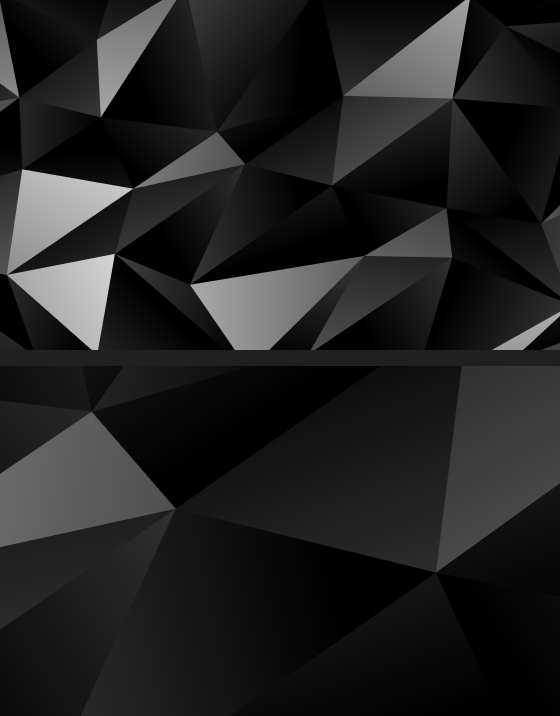
Top: the whole. Bottom: its middle third, enlarged.
Write a WebGL 1 fragment shader that draws this background.

```glsl
precision highp float;
// Dark low-poly background: an upright grid of jittered vertices whose quads
// are split, mostly along the rising diagonal, into two triangles. Each has
// a grey tone and a soft linear gradient, blended by its edge coverage.

uniform vec2 u_resolution;

const float CELL_HEIGHT = 0.26;           // grid step, in canvas heights
const vec2 CELL_SHAPE = vec2(1.18, 1.0);  // cell size, in cell heights
const float JITTER = 0.74;                // below 1.0 keeps every quad simple
const float RISING_SHARE = 0.8;           // quads split from lower left up
const float GRADIENT = 0.16;              // brightness change per cell height

vec2 hash2(vec2 p) {
  vec3 q = fract(p.xyx * vec3(0.1031, 0.1030, 0.0973));
  q += dot(q, q.yzx + 33.33);
  return fract((q.xx + q.yz) * q.zy);
}

float cross2(vec2 a, vec2 b) {
  return a.x * b.y - a.y * b.x;
}

vec2 gridVertex(vec2 id) {
  return CELL_SHAPE * (id + JITTER * (hash2(id + 17.0) - 0.5));
}

// Signed distance to the line a-b, positive on its left.
float edgeDistance(vec2 p, vec2 a, vec2 b) {
  return cross2(b - a, p - a) / length(b - a);
}

float triangleCoverage(vec2 p, vec2 a, vec2 b, vec2 c, float pixel) {
  float d = min(edgeDistance(p, a, b),
                min(edgeDistance(p, b, c), edgeDistance(p, c, a)));
  return clamp(0.5 + d / pixel, 0.0, 1.0);
}

// True when p and q lie on opposite sides of the line a-b.
bool separates(vec2 a, vec2 b, vec2 p, vec2 q) {
  return cross2(b - a, p - a) * cross2(b - a, q - a) < 0.0;
}

// Mostly near black, with a few bright facets at the top of the rank.
float toneFromRank(float rank) {
  return 0.13 * rank + 0.69 * pow(rank, 7.0);
}

// Evenly spread ranks keep the shares of dark and bright facets stable.
float facetRank(vec2 id, float side) {
  float spread = dot(id, vec2(0.7549, 0.5698)) + 0.5 * side;
  return fract(spread + 0.14 * hash2(id + 41.0 * side).x);
}

float facetShade(vec2 p, vec2 center, vec2 id, float side) {
  float angle = 6.2832 * hash2(id + 73.0 + 29.0 * side).y;
  float slope = dot(p - center, vec2(cos(angle), sin(angle)));
  return max(toneFromRank(facetRank(id, side)) + GRADIENT * slope, 0.0);
}

// Returns shade times coverage, and coverage.
vec2 facet(vec2 p, vec2 a, vec2 b, vec2 c, vec2 id, float side, float pixel) {
  float coverage = triangleCoverage(p, a, b, c, pixel);
  float shade = facetShade(p, (a + b + c) / 3.0, id, side);
  return coverage * vec2(shade, 1.0);
}

vec2 splitQuad(vec2 p, vec2 id, float pixel) {
  vec2 a = gridVertex(id);
  vec2 b = gridVertex(id + vec2(1.0, 0.0));
  vec2 c = gridVertex(id + vec2(1.0, 1.0));
  vec2 d = gridVertex(id + vec2(0.0, 1.0));

  // Prefer the rising diagonal, but stay inside a concave quad.
  bool risingInside = separates(a, c, b, d);
  bool fallingInside = separates(b, d, a, c);
  bool wantsFalling = hash2(id + 5.0).x > RISING_SHARE;
  if (!risingInside || (fallingInside && wantsFalling)) {
    vec2 first = a;
    a = b;
    b = c;
    c = d;
    d = first;
  }
  return facet(p, a, b, c, id, 0.0, pixel) + facet(p, a, c, d, id, 1.0, pixel);
}

void main() {
  // Grid space, one unit per cell height.
  vec2 uv = gl_FragCoord.xy / u_resolution.y;
  vec2 p = uv / CELL_HEIGHT + vec2(9.4, 12.3);
  vec2 cell = floor(p / CELL_SHAPE);
  float pixel = 1.0 / (u_resolution.y * CELL_HEIGHT);

  // Jittered quads reach at most one cell away.
  vec2 sum = vec2(0.0);
  for (int y = -1; y <= 1; y++) {
    for (int x = -1; x <= 1; x++) {
      sum += splitQuad(p, cell + vec2(float(x), float(y)), pixel);
    }
  }
  gl_FragColor = vec4(vec3(sum.x / max(sum.y, 0.001)), 1.0);
}
```
